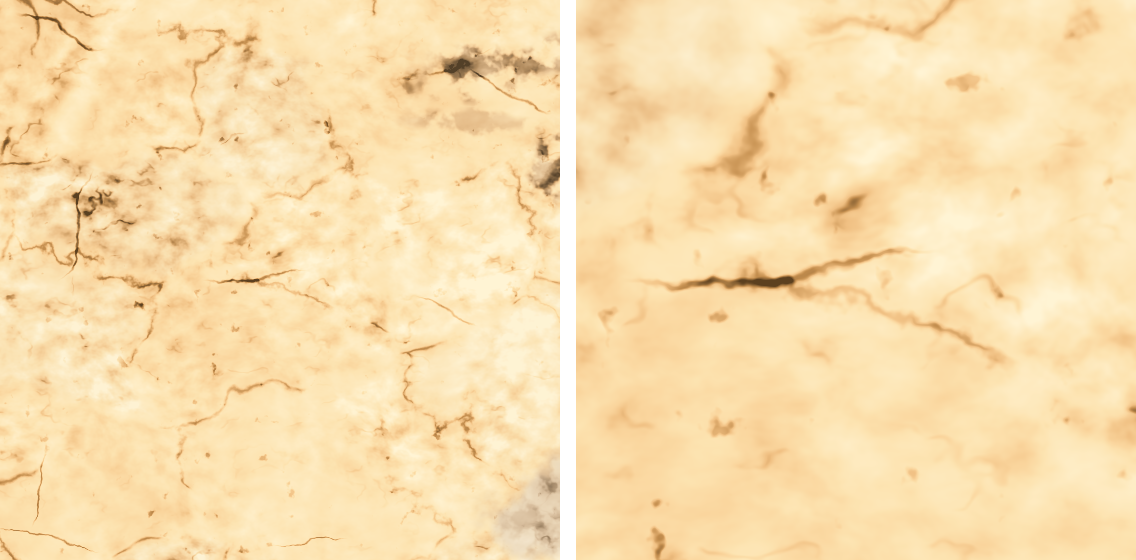
Left: the whole. Right: its middle third, enlarged.
Write a WebGL 1 fragment shader that draws this texture.

```glsl
precision highp float;
// Sunlit cream stone wall: worn blocks, broken joints, fine cracks and sooty patches.
uniform vec2 u_resolution;

#define STONE_SCALE vec2(3.0, 4.3)
#define STONE_WARP 0.65
#define BASE_TONE 0.78
#define BROAD_MOTTLE 3.2
#define GRAIN_SCALE 25.0
#define GRAIN_STRENGTH 6.0
#define JOINT_WIDTH 0.03
#define JOINT_DEPTH 2.2
#define SCRATCH_DEPTH 1.5
#define CRACK_WIDTH 0.0055
#define CRACK_DEPTH 3.0
#define SOOT_DEPTH 3.0

const vec3 GLARE = vec3(1.0, 0.955, 0.83);
const vec3 PALE = vec3(0.995, 0.92, 0.755);
const vec3 CREAM = vec3(0.99, 0.89, 0.69);
const vec3 SAND = vec3(0.98, 0.835, 0.615);
const vec3 TAN = vec3(0.94, 0.75, 0.51);
const vec3 BROWN = vec3(0.77, 0.56, 0.31);
const vec3 UMBER = vec3(0.36, 0.25, 0.12);

vec2 hash2(vec2 p) {
  vec3 q = fract(vec3(p.xyx) * vec3(0.1031, 0.1030, 0.0973));
  q += dot(q, q.yzx + 33.33);
  return fract((q.xx + q.yz) * q.zy);
}

float cornerSlope(vec2 cell, vec2 offset) {
  float angle = 6.2832 * hash2(cell).x;
  return dot(vec2(cos(angle), sin(angle)), offset);
}

float gradientNoise(vec2 p) {
  vec2 i = floor(p), f = p - i, e = vec2(1.0, 0.0);
  vec2 u = f * f * f * (f * (f * 6.0 - 15.0) + 10.0);
  return mix(mix(cornerSlope(i, f), cornerSlope(i + e, f - e), u.x),
             mix(cornerSlope(i + e.yx, f - e.yx), cornerSlope(i + 1.0, f - 1.0), u.x), u.y);
}

float fbm(vec2 p) {
  float sum = 0.0, amp = 0.5;
  for (int i = 0; i < 4; i++) {
    sum += amp * gradientNoise(p);
    p = mat2(1.6, 1.2, -1.2, 1.6) * p + 17.3;
    amp *= 0.5;
  }
  return sum;
}

// Voronoi stones: x = distance to the nearest joint, yz = cell of the stone.
vec3 stones(vec2 p) {
  vec2 base = floor(p), nearest = vec2(0.0), cell = base;
  float best = 9.0, edge = 9.0;
  for (int y = -1; y <= 1; y++) for (int x = -1; x <= 1; x++) {
    vec2 c = base + vec2(x, y);
    vec2 r = c + 0.1 + 0.8 * hash2(c + 71.0) - p;
    if (dot(r, r) < best) { best = dot(r, r); nearest = r; cell = c; }
  }
  for (int y = -2; y <= 2; y++) for (int x = -2; x <= 2; x++) {
    vec2 c = base + vec2(x, y);
    vec2 r = c + 0.1 + 0.8 * hash2(c + 71.0) - p, gap = r - nearest;
    if (dot(gap, gap) > 0.0001) edge = min(edge, dot(0.5 * (r + nearest), normalize(gap)));
  }
  return vec3(edge, cell);
}

// Scattered tapering cracks, most of them nearly level.
float cracks(vec2 p) {
  float mask = 0.0, jitter = 0.015 * fbm(p * 26.0);
  for (int i = 0; i < 8; i++) {
    float id = float(i);
    vec2 center = hash2(vec2(id, 5.0)), shape = hash2(vec2(id, 23.0));
    float angle = (shape.x - 0.5) * 0.8 + 1.4 * step(2.5, mod(id, 4.0));
    float c = cos(angle), s = sin(angle), halfLength = mix(0.05, 0.12, shape.y);
    vec2 q = mat2(c, -s, s, c) * (p - center);
    q.y += 0.035 * gradientNoise(vec2(q.x * 9.0, id * 7.3)) + jitter;
    float along = abs(q.x) / halfLength;
    float width = CRACK_WIDTH * max(1.0 - 0.6 * along, 0.2) * mix(0.6, 1.2, center.y);
    float line = 1.0 - smoothstep(0.1 * width, width, abs(q.y));
    mask = max(mask, line * (1.0 - smoothstep(0.6, 1.0, along)));
  }
  return mask;
}

float patchMask(vec2 p, vec2 center, vec2 radius, float ragged) {
  return smoothstep(0.0, 0.55, 1.0 - length((p - center) / radius) + ragged);
}

vec3 stoneRamp(float d) {
  vec3 col = mix(GLARE, PALE, clamp(d + 1.0, 0.0, 1.0));
  col = mix(col, CREAM, clamp(d, 0.0, 1.0));
  col = mix(col, SAND, clamp(d - 1.0, 0.0, 1.0));
  col = mix(col, TAN, clamp(d - 2.0, 0.0, 1.0));
  col = mix(col, BROWN, clamp(d - 3.0, 0.0, 1.0));
  return mix(col, UMBER, clamp((d - 4.0) * 0.6, 0.0, 1.0));
}

void main() {
  vec2 p = gl_FragCoord.xy / min(u_resolution.x, u_resolution.y);
  vec2 warp = vec2(fbm(p * 4.0 + 3.1), fbm(p * 4.0 + 41.7));
  float crumble = fbm(p * 30.0 + 63.0);
  vec3 stone = stones(p * STONE_SCALE + STONE_WARP * warp + 0.1 * crumble);
  vec2 kind = hash2(stone.yz + 11.0);
  float inside = smoothstep(0.01, 0.1, stone.x);

  // Block tone and surface grain, calmer in the mortar and on smooth blocks.
  float rough = mix(0.35, mix(0.25, 1.2, kind.x), inside);
  rough *= 1.0 + 1.2 * gradientNoise(p * 7.0 + 5.0);
  float grain = fbm(p * GRAIN_SCALE * vec2(0.85, 1.1) + warp);
  float tone = BASE_TONE + BROAD_MOTTLE * fbm(p * 3.0 + 9.0);
  tone += 1.3 * inside * (kind.y - 0.5) + GRAIN_STRENGTH * rough * grain;

  // Short broken scratches and pits.
  float scratch = 1.0 - smoothstep(0.0, 0.05, abs(fbm(p * vec2(11.0, 15.0) + 57.0)));
  tone += SCRATCH_DEPTH * rough * scratch * smoothstep(0.05, 0.3, gradientNoise(p * 13.0 + 83.0) + grain);
  tone += 2.2 * smoothstep(0.24, 0.36, crumble);

  // Pale leaning ledge with darker rock on its left.
  float side = p.x - 0.02 - 0.43 * (p.y - 0.53) + 0.04 * warp.x;
  float upper = smoothstep(0.42, 0.6, p.y);
  tone += upper * (0.9 * (1.0 - smoothstep(-0.05, -0.02, side)) - 1.1 * exp(-side * side * 2200.0));

  // Interrupted joints and sharp cracks.
  float gate = smoothstep(-0.08, 0.25, gradientNoise(p * 5.0 + 31.0) + 0.8 * grain);
  float joint = 1.0 - smoothstep(0.0, JOINT_WIDTH, stone.x);
  tone += gate * (JOINT_DEPTH * joint + 0.5 * (1.0 - smoothstep(0.0, 0.1, stone.x)));
  tone += CRACK_DEPTH * cracks(p);

  // Ragged soot near the right side.
  float ragged = 1.6 * fbm(p * 9.0 + 13.0);
  float clump = smoothstep(-0.1, 0.14, fbm(p * 21.0 + 29.0));
  float soot = patchMask(p, vec2(0.93, 0.89), vec2(0.24, 0.065), ragged);
  soot = max(soot, 0.6 * patchMask(p, vec2(0.88, 0.78), vec2(0.2, 0.025), ragged));
  soot = max(soot, patchMask(p, vec2(0.99, 0.70), vec2(0.05, 0.09), ragged));
  float ash = patchMask(p, vec2(0.98, 0.09), vec2(0.11, 0.11), ragged);
  tone += SOOT_DEPTH * clump * max(soot, 0.6 * ash);

  // Warm ramp, greyed by ash, soot and weathered blocks.
  vec3 col = stoneRamp(tone);
  float grey = max(0.6 * ash, 0.35 * soot * clump);
  grey = max(grey, 0.1 * inside * smoothstep(0.7, 0.95, kind.x));
  col = mix(col, vec3(dot(col, vec3(0.3, 0.59, 0.11))) * vec3(0.98, 0.92, 0.85), grey);
  gl_FragColor = vec4(col, 1.0);
}
```
